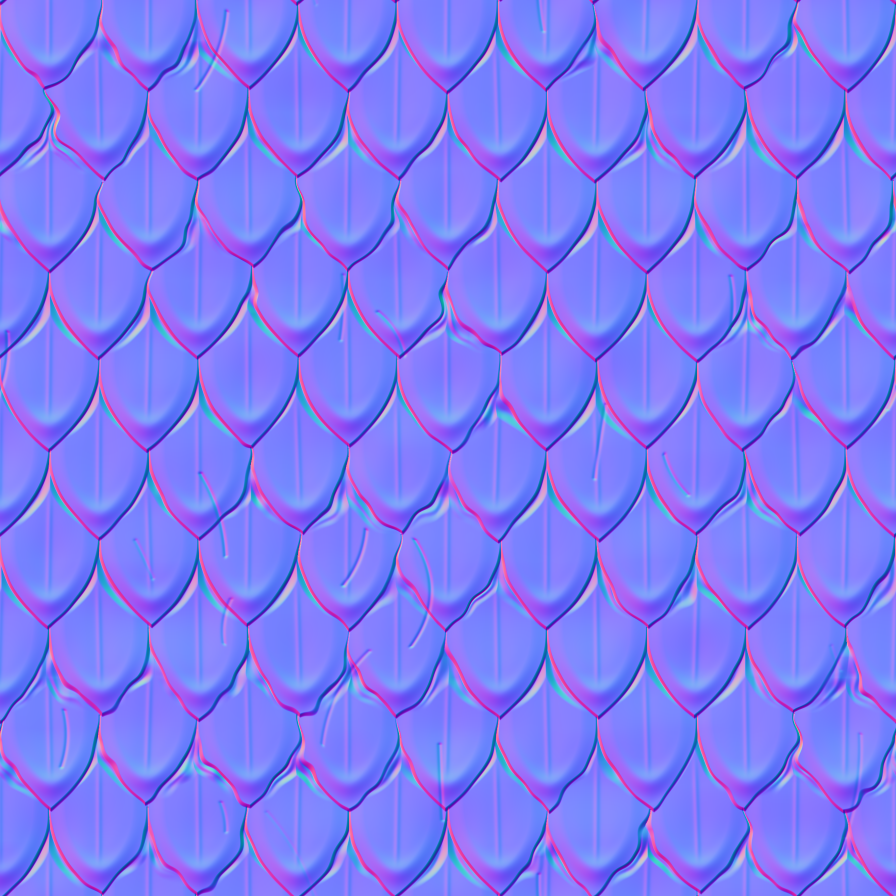
Write a Shadertoy shader that draws this texture map.

```glsl
// Tangent-space normal map of overlapping pointed scales, nine across and ten rows high.
// A height field stacks the rows from the bottom up, with lips, midribs, chipped gaps and
// scratches; finite differences of that height give the encoded normal.

float hash(vec2 p) {
    vec3 q = fract(vec3(p.xyx) * 0.1031);
    q += dot(q, q.yzx + 33.33);
    return fract((q.x + q.y) * q.z);
}

// Value noise that wraps after the given number of cells.
float noise(vec2 p, vec2 period) {
    vec2 i = floor(p), f = fract(p);
    f = f * f * (3.0 - 2.0 * f);
    vec2 a = mod(i, period), b = mod(i + 1.0, period);
    return mix(mix(hash(a), hash(vec2(b.x, a.y)), f.x),
               mix(hash(vec2(a.x, b.y)), hash(b), f.x), f.y);
}

float bump(float x, float width) {
    x /= width;
    return exp(-x * x);
}

// Half width of the pointed lower outline at height y above the tip.
float ogive(float y) {
    return 0.5 * (1.0 - pow(max(1.0 - y, 0.0), 2.2));
}

// Thin curved scratches scattered over the wrapping canvas.
float scratches(vec2 uv) {
    float cut = 0.0;
    for (int i = 0; i < 20; i++) {
        float id = float(i);
        vec2 centre = vec2(hash(vec2(id, 3.7)), hash(vec2(id, 19.1)));
        vec2 q = fract(uv - centre + 0.5) - 0.5;
        float angle = 1.2 * (hash(vec2(id, 41.3)) - 0.5);
        q = mat2(cos(angle), sin(angle), -sin(angle), cos(angle)) * q;
        q.x += 14.0 * (hash(vec2(id, 57.9)) - 0.5) * q.y * q.y;
        float halfLength = mix(0.012, 0.06, hash(vec2(id, 73.3)));
        float d = length(vec2(q.x, max(abs(q.y) - halfLength, 0.0)));
        cut += bump(d, 0.0022) * mix(0.004, 0.018, hash(vec2(id, 91.7)));
    }
    return cut;
}

// Height in units of one scale.
float height(vec2 uv) {
    vec2 p = uv * vec2(9.0, 10.0);

    // Torn patches roughen the outlines and widen the gaps.
    float tear = smoothstep(0.5, 0.8, noise(uv * vec2(9.0, 8.0) + 0.3, vec2(9.0, 8.0)));
    vec2 fine = vec2(45.0, 40.0);
    vec2 push = vec2(noise(uv * fine, fine), noise(uv * fine + 11.0, fine)) - 0.5;
    push *= 0.015 + 0.1 * tear;

    // Crumpled floor seen in the gaps.
    float crumple = noise(uv * vec2(63.0, 45.0), vec2(63.0, 45.0));
    float firstRow = floor(p.y + push.y) - 1.0;
    float h = 0.08 * firstRow - 0.065 + crumple * (0.02 + 0.1 * tear);

    for (int k = 0; k < 3; k++) {
        float row = firstRow + float(k);
        float stagger = 0.5 * mod(row, 2.0);
        float column = floor(p.x + push.x - stagger + 0.5);
        vec2 id = mod(vec2(column, row), vec2(9.0, 10.0));
        float vary = hash(id + 5.0) - 0.5;
        vec2 q = p - vec2(column + stagger, row);
        q.y += 0.08 * vary;
        q.x += 0.06 * (hash(id + 23.0) - 0.5) * (1.0 - q.y);
        vec2 edge = q + push;

        // Distances inside the lower outline and the shouldered top.
        float slope = 1.1 * pow(clamp(1.0 - q.y, 0.0, 1.0), 1.2);
        float stretch = sqrt(1.0 + slope * slope);
        float low = (ogive(edge.y) - abs(edge.x)) / stretch;
        float top = 0.5 - ogive(max(edge.y - 1.0, 0.0) * (1.38 + 0.3 * vary)) - abs(edge.x);
        top -= 0.07 * tear;
        float lowMask = smoothstep(-0.022, 0.012, low);
        float shoulder = smoothstep(1.08, 1.45, q.y);
        float topMask = mix(1.0, smoothstep(-0.06, 0.03, top), shoulder);

        // Plate with a soft bevel and a dished centre behind a rounded lip.
        float inner = (ogive(q.y) - sqrt(q.x * q.x + 0.004)) / stretch;
        float plate = 0.08 * row + 0.024 * smoothstep(-0.02, 0.16, inner);
        float bowl = (q.y - 0.29 - 2.4 * q.x * q.x) / sqrt(1.0 + 23.0 * q.x * q.x);
        float lip = bowl > 0.0 ? 0.6 * bump(bowl, 0.09) + 0.4 * bump(bowl, 0.3)
                               : bump(bowl, 0.12);
        plate += 0.042 * lip * bump(q.x, 0.27);

        // Slim straight midrib.
        float rib = smoothstep(0.3, 0.55, q.y) * (1.0 - smoothstep(1.2, 1.65, q.y));
        plate += rib * (0.009 * bump(q.x, 0.025) - 0.01 * bump(q.x, 0.12));
        h = mix(h, plate, lowMask * topMask);

        // A second crease follows the shoulder inside the gap.
        h += 0.02 * bump(top + 0.1, 0.03) * lowMask * shoulder;
    }

    // Soft unevenness and wear.
    h += 0.05 * noise(uv * vec2(18.0, 16.0), vec2(18.0, 16.0));
    return h - scratches(uv);
}

vec3 encodedNormal(vec2 uv) {
    float e = 0.0012;
    float h = height(uv);
    vec2 grad = vec2(height(uv + vec2(e, 0.0)) - h, height(uv + vec2(0.0, e)) - h) / (9.5 * e);
    // The red axis points left.
    return 0.5 + 0.5 * normalize(vec3(grad.x, -grad.y, 1.0));
}

void mainImage(out vec4 fragColor, in vec2 fragCoord) {
    vec3 colour = vec3(0.0);
    for (int i = 0; i < 4; i++) {
        vec2 offset = vec2(i % 2, i / 2) * 0.5 - 0.25;
        colour += encodedNormal((fragCoord + offset) / iResolution.xy);
    }
    fragColor = vec4(colour * 0.25, 1.0);
}
```
